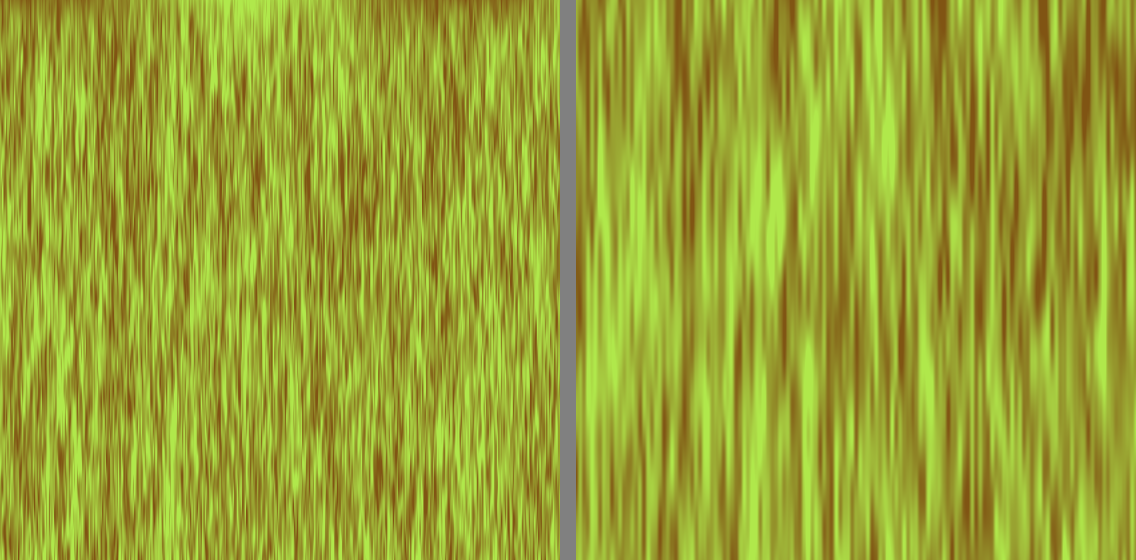
Left: the whole. Right: its middle third, enlarged.
A WebGL 2 fragment shader for this texture:

```glsl
#version 300 es
precision highp float;

uniform vec2 u_resolution;
out vec4 fragColor;

const vec3 BARK_BROWN = vec3(0.50, 0.33, 0.075);
const vec3 LEAF_GREEN = vec3(0.69, 0.91, 0.295);
const int OCTAVES = 5;

float hash(vec2 cell, float seed) {
    vec3 p = fract(vec3(cell.xyx + seed * 17.3) * vec3(0.1031, 0.1030, 0.0973));
    p += dot(p, p.yzx + 33.33);
    return fract((p.x + p.y) * p.z);
}

// One fibre: smooth values along y, shifted so that fibres never line up
float fibre(float column, float y, float seed) {
    float shifted = y + 23.0 * hash(vec2(column, 7.0), seed + 0.5);
    float cell = floor(shifted);
    float blend = smoothstep(0.0, 1.0, shifted - cell);
    return mix(hash(vec2(column, cell), seed),
               hash(vec2(column, cell + 1.0), seed), blend);
}

// Neighbouring fibres blended across x
float fibreNoise(vec2 p, float seed) {
    float column = floor(p.x);
    float blend = smoothstep(0.0, 1.0, p.x - column);
    return mix(fibre(column, p.y, seed), fibre(column + 1.0, p.y, seed), blend);
}

// Layers of ever finer and shorter streaks, centred on zero
float streaks(vec2 uv, float pixelSize) {
    vec2 frequency = vec2(40.0, 3.0);
    float weight = 1.0;
    float total = 0.0;
    float power = 0.0;
    for (int i = 0; i < OCTAVES; i++) {
        float visible = 1.0 - smoothstep(0.85, 1.7, frequency.x * pixelSize);
        float amount = weight * visible;
        total += amount * (fibreNoise(uv * frequency, float(i)) - 0.5);
        power += amount * amount;
        frequency *= vec2(1.8, 1.7);
        weight *= 1.4;
    }
    return total / sqrt(max(power, 0.001));
}

// Broad light and dark patches along the upper edge, centred on zero
float edgePatches(float x) {
    float swell = 0.5 * cos(7.85 * (x - 0.43));
    float detail = fibreNoise(vec2(x * 14.0, 0.0), 11.0) - 0.5;
    return clamp(swell + 0.6 * detail, -0.5, 0.5);
}

void main() {
    vec2 uv = gl_FragCoord.xy / u_resolution;
    float grain = streaks(uv, 1.0 / u_resolution.x);

    // Streaks soften into the patches near the top
    float edgeFade = exp(-20.0 * (1.0 - uv.y));
    float tone = 0.55 + 1.15 * grain * (1.0 - 0.55 * edgeFade);
    tone += 0.75 * edgeFade * edgePatches(uv.x);

    fragColor = vec4(mix(BARK_BROWN, LEAF_GREEN, clamp(tone, 0.0, 1.0)), 1.0);
}
```
